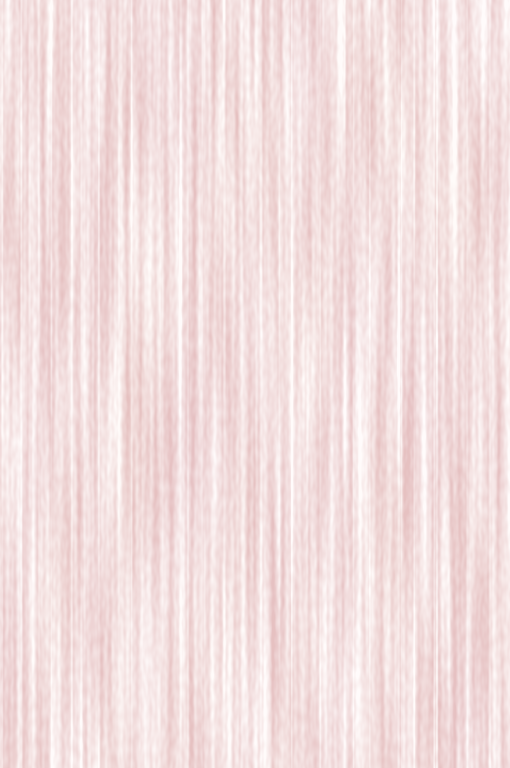
Give the GLSL for this texture, as a WebGL 1 fragment shader.

```glsl
precision highp float;
// Pale pink brushed grain: vertical streaks of stretched gradient noise
// in three widths, a soft mottle, and long thin near-white lines on top.
// All lengths are fractions of the canvas height.

uniform vec2 u_resolution;

#define DEEP_ROSE vec3(0.900, 0.755, 0.757)
#define PALE_PINK vec3(1.000, 0.985, 0.982)
#define BASE_TONE 0.495
#define BROAD_AMOUNT 0.38
#define MEDIUM_AMOUNT 0.56
#define FINE_AMOUNT 0.54
#define MOTTLE_AMOUNT 0.26
#define LINE_AMOUNT 0.48
#define LINE_DENSITY 50.0
#define LINE_WIDTH 0.0021
#define TINT_AMOUNT 0.010

float hash(vec2 p) {
  vec3 q = fract(vec3(p.xyx) * 0.1031);
  q += dot(q, q.yzx + 33.33);
  return fract((q.x + q.y) * q.z);
}

// Contribution of one lattice node, with a random unit gradient.
float nodeValue(vec2 node, vec2 offset) {
  float angle = 6.28318 * hash(node);
  return dot(vec2(cos(angle), sin(angle)), offset);
}

// One lattice column, slid by a random height so rows never line up.
float columnNoise(float column, float dx, float y) {
  y += 17.0 * hash(vec2(column, 71.0));
  float row = floor(y);
  float f = y - row;
  float blend = f * f * f * (f * (f * 6.0 - 15.0) + 10.0);
  return mix(nodeValue(vec2(column, row), vec2(dx, f)),
             nodeValue(vec2(column, row + 1.0), vec2(dx, f - 1.0)), blend);
}

float gradientNoise(vec2 p) {
  float column = floor(p.x);
  float f = p.x - column;
  float blend = f * f * f * (f * (f * 6.0 - 15.0) + 10.0);
  return mix(columnNoise(column, f, p.y),
             columnNoise(column + 1.0, f - 1.0, p.y), blend);
}

// Thin lines, one per jittered cell, each fading in and out along its length.
float brightLines(vec2 p, float density, float seed) {
  float pixel = 1.0 / u_resolution.y;
  float home = floor(p.x * density);
  float light = 0.0;
  for (int i = -1; i <= 1; i++) {
    float cell = home + float(i);
    float center = (cell + hash(vec2(cell, seed))) / density;
    float strength = hash(vec2(cell, seed + 5.0));
    float width = LINE_WIDTH * mix(0.6, 1.3, hash(vec2(cell, seed + 9.0)));
    float fade = 0.7 + 1.1 * columnNoise(cell + seed, 0.2, p.y * 3.0);
    float edge = 1.0 - smoothstep(0.0, width + 0.5 * pixel, abs(p.x - center));
    light = max(light, edge * strength * clamp(fade, 0.0, 1.0));
  }
  return light;
}

void main() {
  vec2 p = gl_FragCoord.xy / u_resolution.y;

  // Streaks from soft bands to hair-thin fibres.
  float broad = gradientNoise(p * vec2(33.0, 3.4) + 40.0);
  float medium = gradientNoise(p * vec2(73.0, 2.4) + 110.3);
  float fine = gradientNoise(p * vec2(157.0, 3.8) + 230.7);

  // Short flecks that roughen the streaks.
  float mottle = gradientNoise(p * vec2(215.0, 66.0) + 370.1);

  float tone = BASE_TONE + BROAD_AMOUNT * broad + MEDIUM_AMOUNT * medium
             + FINE_AMOUNT * fine + MOTTLE_AMOUNT * mottle;

  // Two sets of lines of unlike spacing avoid a visible rhythm.
  float lines = max(brightLines(p, LINE_DENSITY, 13.0),
                    brightLines(p, LINE_DENSITY * 0.63, 47.0));
  tone += LINE_AMOUNT * lines;

  // Drift slightly between peach and mauve.
  vec3 color = mix(DEEP_ROSE, PALE_PINK, clamp(tone, 0.0, 1.0));
  color.b += TINT_AMOUNT * gradientNoise(p * vec2(15.0, 3.0) + 510.9);
  gl_FragColor = vec4(color, 1.0);
}
```
